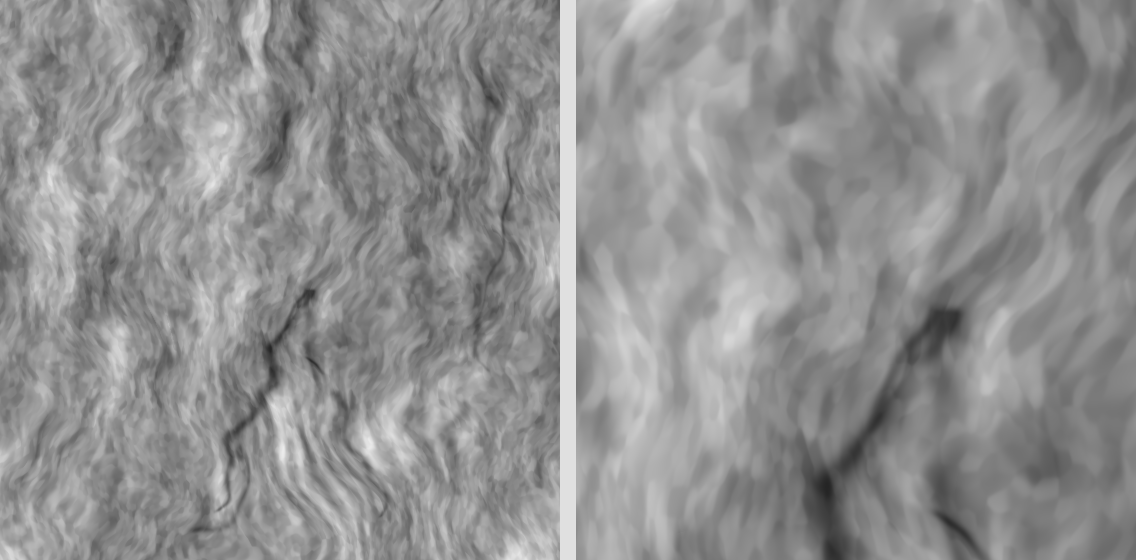
Left, the full canvas; right, a detail of the centre.
This texture is drawn by a Shadertoy shader. Its source:

```glsl
// Weathered grey bark: upright grains and side-lit ridges made from soft
// cellular noise, stretched vertically and bent by layered sines, with a fan
// of slanted furrows low in the middle and a few dark, wobbling cracks.

vec3 hash3(vec2 cell) {
    vec3 h = vec3(dot(cell, vec2(127.1, 311.7)),
                  dot(cell, vec2(269.5, 183.3)),
                  dot(cell, vec2(419.2, 371.9)));
    return fract(sin(h) * 43758.5);
}

// Cellular noise: every cell has a random tone, blended softly at its borders
float softCells(vec2 p) {
    vec2 base = floor(p);
    float toneSum = 0.0, weightSum = 0.0;
    for (int y = -1; y <= 1; y++) {
        for (int x = -1; x <= 1; x++) {
            vec2 cell = base + vec2(x, y);
            vec3 rnd = hash3(cell);
            vec2 toPoint = cell + rnd.xy - p;
            float weight = exp(-6.0 * dot(toPoint, toPoint));
            toneSum += weight * rnd.z;
            weightSum += weight;
        }
    }
    return toneSum / weightSum - 0.5;
}

// Difference of tone towards the lower right, as if lit from the left
float sideLight(vec2 p) {
    return softCells(p) - softCells(p + vec2(0.6, -0.2));
}

// Dark line from a to b that tapers at both ends
float crack(vec2 p, vec2 a, vec2 b, float width) {
    vec2 along = b - a;
    float t = clamp(dot(p - a, along) / dot(along, along), 0.0, 1.0);
    float taper = width * (0.35 + 0.65 * sin(3.14 * t));
    float d = length(p - a - along * t) / taper;
    return exp(-d * d);
}

void mainImage(out vec4 fragColor, in vec2 fragCoord) {
    vec2 uv = fragCoord / iResolution.xy;

    // Bend the upright grain, and slant it inside the fan
    vec2 fanOffset = (uv - vec2(0.57, 0.13)) / vec2(0.17, 0.19);
    float fan = exp(-dot(fanOffset, fanOffset));
    vec2 bark = uv;
    bark.x += 0.020 * sin(uv.y * 9.0 + uv.x * 6.0 + 1.0)
            + 0.010 * sin(uv.y * 23.0 - uv.x * 15.0)
            + 0.005 * sin(uv.y * 51.0 + uv.x * 37.0);
    bark.x += 0.45 * fan * (uv.y - 0.15);
    bark.y += 0.015 * sin(uv.x * 19.0 + uv.y * 7.0);

    // Broad patches, darker towards the upper right
    float tone = 0.585;
    tone += 0.12 * softCells(uv * vec2(5.0, 4.0) + 3.7);
    tone -= 0.06 * smoothstep(0.75, 0.95, uv.x) * smoothstep(0.25, 0.45, uv.y);
    tone += 0.09 * smoothstep(0.75, 1.0, uv.x - 0.6 * uv.y);

    // Ridges, lit from the left, with pale crests
    float ridge = softCells(bark * vec2(17.0, 7.0) + 11.0);
    tone += 0.13 * ridge + 0.10 * smoothstep(0.2, 0.42, ridge);
    tone += 0.14 * sideLight(bark * vec2(23.0, 8.0) + 29.0);
    tone += 0.08 * sideLight(bark * vec2(42.0, 17.0) + 5.0);

    // Slanted furrows of the fan
    float furrowPhase = bark.x * 175.0 + 3.0 * softCells(bark * vec2(12.0, 5.0));
    tone += 0.09 * fan * sin(furrowPhase);

    // Short upright grains and finer specks
    tone += 0.17 * softCells(bark * vec2(82.0, 38.0));
    tone += 0.10 * softCells(bark * vec2(150.0, 85.0) + 17.0);

    // Broken natural fissures along the outlines of large cells
    float outline = softCells(bark * vec2(10.0, 4.0) + 41.0);
    float gaps = smoothstep(0.0, 0.25, softCells(uv * vec2(9.0, 7.0) + 53.0));
    tone -= 0.15 * gaps * exp(-pow(outline / 0.06, 2.0));

    // Long cracks, each with a pale lip on its right
    vec2 wobble = vec2(0.012 * sin(uv.y * 37.0) + 0.006 * sin(uv.y * 83.0 + 2.0)
                       + 0.02 * softCells(uv * vec2(24.0, 20.0)), 0.0);
    vec2 c = uv + wobble;
    vec2 lip = c - vec2(0.03, 0.0);
    tone -= 0.25 * crack(c, vec2(0.54, 0.48), vec2(0.38, 0.09), 0.013);
    tone += 0.12 * crack(lip, vec2(0.54, 0.48), vec2(0.52, 0.37), 0.014);
    tone -= 0.20 * crack(c, vec2(0.53, 1.02), vec2(0.55, 0.84), 0.018);
    tone -= 0.13 * crack(c, vec2(0.79, 0.70), vec2(0.87, 0.34), 0.013);
    tone -= 0.15 * crack(c, vec2(0.56, 0.36), vec2(0.69, 0.08), 0.011);
    tone -= 0.15 * crack(c, vec2(0.82, 0.28), vec2(0.81, 0.12), 0.018);
    tone -= 0.16 * crack(c, vec2(0.90, 0.88), vec2(0.87, 0.80), 0.022);

    fragColor = vec4(vec3(clamp(tone, 0.12, 0.96)), 1.0);
}
```
